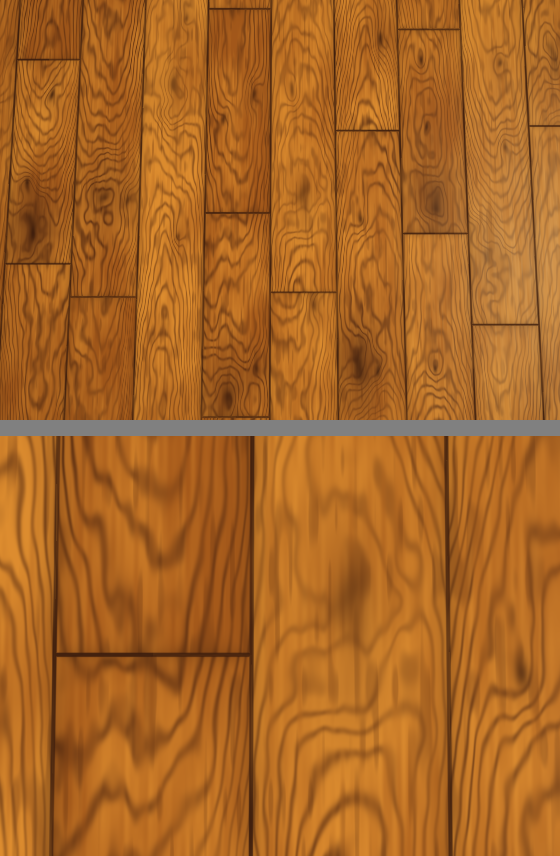
Top, the full canvas; bottom, a detail of the centre.
A WebGL 2 fragment shader for this texture:

```glsl
#version 300 es
precision highp float;
// Warm oiled oak floor: long fanning planks with ring grain, knots and dark seams.
uniform vec2 u_resolution;
out vec4 fragColor;

// Per column: end joint height, main knot height, knot stain, plank tone.
const vec4 COLUMNS[10] = vec4[10](
  vec4(1.20, 0.30, 0.2, 0.45), vec4(1.60, 0.54, 0.9, 0.45),
  vec4(0.707, 0.46, 0.4, 0.32), vec4(1.20, 0.21, 0.2, 0.85),
  vec4(0.507, 0.93, 0.5, 0.38), vec4(0.696, 0.478, 0.2, 0.72),
  vec4(0.311, 0.87, 0.7, 0.50), vec4(0.556, 0.48, 0.8, 0.48),
  vec4(0.773, 0.60, 0.4, 0.58), vec4(0.300, 0.15, 0.2, 0.60));

float hash(vec2 p) {
  vec3 q = fract(p.xyx * 0.1031);
  q += dot(q, q.yzx + 33.33);
  return fract((q.x + q.y) * q.z);
}

float noise(vec2 p) {
  vec2 i = floor(p), f = fract(p);
  f = f * f * (3.0 - 2.0 * f);
  return mix(mix(hash(i), hash(i + vec2(1, 0)), f.x),
             mix(hash(i + vec2(0, 1)), hash(i + vec2(1, 1)), f.x), f.y);
}

float fbm(vec2 p) {
  float sum = 0.0, amp = 0.5;
  for (int k = 0; k < 4; k++) {
    sum += amp * noise(p);
    p = p * 2.03 + 17.0;
    amp *= 0.5;
  }
  return sum;
}

void main() {
  vec2 uv = gl_FragCoord.xy / u_resolution.y;
  float t = 1.0 - uv.y;
  float px = 1.0 / u_resolution.y;

  // Columns spread slightly towards the bottom.
  float width = mix(0.1493, 0.1632, t);
  float x = (uv.x - mix(0.0486, -0.0104, t)) / width;
  float column = floor(x);
  float u = x - column;
  vec4 info = COLUMNS[int(mod(column + 1.0, 10.0))];

  // Every third column is laid with shorter planks.
  float len = mod(column, 3.0) < 0.5 ? 0.486 : 1.3;
  float along = (t - info.x) / len;
  float segment = floor(along);
  vec2 id = vec2(column + 11.0, segment + 7.0);
  float seed = hash(id * 3.7);
  vec2 p = vec2(u, t * 6.4);
  vec2 q = p + vec2(seed * 91.0, hash(id + 5.3) * 67.0);

  // Arched growth rings, bent by slow noise.
  float bend = u - mix(0.3, 0.7, hash(id + 2.1));
  float slope = mix(1.4, 3.2, seed) * (hash(id + 9.4) < 0.5 ? -1.0 : 1.0);
  float rings = p.y * slope + 20.0 * bend * bend
              + 5.0 * noise(q * vec2(1.8, 0.6)) + 1.1 * noise(q * vec2(6.0, 2.5))
              + 0.35 * noise(q * vec2(18.0, 6.0));

  // Knots push the rings aside and stain the wood.
  float stain = 0.0, core = 0.0;
  for (int k = 0; k < 3; k++) {
    vec2 r = vec2(hash(id + float(k) * 4.9), hash(id.yx + float(k) * 8.3));
    float height = k == 0 ? info.y : r.y;
    float inside = floor((height - info.x) / len) == segment ? 1.0 : 0.0;
    float size = k == 0 ? 1.0 : 0.45;
    vec2 d = vec2(u - (k == 0 ? 0.27 + 0.25 * r.x : 0.15 + 0.7 * r.x),
                  (t - height) * 2.9) / size;
    d += 0.14 * (vec2(noise(q * 4.0), noise(q * 4.0 + 31.0)) - 0.5);
    float d2 = dot(d, d);
    rings += inside * size * 5.0 * exp(-d2 * 12.0);
    stain += inside * (k == 0 ? info.z : 0.35 * r.x) * exp(-d2 * 9.0);
    core += inside * (0.3 + 0.5 * info.z) * exp(-d2 * 170.0);
  }

  // Rings fade out where they become finer than the canvas can show.
  float ringLine = pow(0.5 + 0.5 * sin(6.2832 * rings), 3.0);
  ringLine *= 1.0 - smoothstep(0.35, 0.8, fwidth(rings));
  float fibre = noise(q * vec2(42.0, 2.2));
  float pores = smoothstep(0.62, 0.9, noise(q * vec2(30.0, 3.5) + 40.0));
  float strength = mix(0.75, 0.4, info.w) * (0.4 + 0.9 * noise(q * vec2(1.5, 0.8) + 9.0));

  // Plank tone with cloudy variation.
  float cloud = fbm(q * vec2(2.2, 0.9));
  float tone = info.w + 0.3 * (seed - 0.5) + 1.3 * (cloud - 0.45) + 0.35 * (fibre - 0.5);
  vec3 color = mix(vec3(0.63, 0.34, 0.10), vec3(0.85, 0.54, 0.18), clamp(tone, 0.0, 1.0));
  vec3 burnt = vec3(0.33, 0.16, 0.06);
  color = mix(color, burnt, strength * ringLine * (0.55 + 0.6 * fibre));
  color = mix(color, burnt, 0.24 * pores);
  color = mix(color, burnt, clamp(stain * (0.45 + 0.7 * cloud), 0.0, 0.75));
  color = mix(color, vec3(0.20, 0.09, 0.04), clamp(core, 0.0, 0.85));

  // Soft daylight sheen on the lower right.
  vec2 g = (uv - vec2(1.31, 0.36)) / vec2(0.28, 0.42);
  float sheen = exp(-dot(g, g));
  color = mix(color, vec3(0.85, 0.66, 0.43), sheen * (0.38 + 0.2 * fibre));
  color *= 1.03 - 0.13 * dot(uv - vec2(0.67, 0.5), uv - vec2(0.67, 0.5));

  // Seams and end joints, with worn, darkened edges.
  float side = min(u, 1.0 - u) * width;
  float end = min(fract(along), 1.0 - fract(along)) * len;
  float edge = min(side, end);
  color *= 1.0 - 0.16 * exp(-edge * 130.0);
  float wear = 0.55 + 0.4 * noise(vec2(floor(x + 0.5) * 7.0, t * 14.0));
  float gap = 1.0 - smoothstep(0.0013 - px * 0.5, 0.0016 + px, edge);
  color = mix(color, vec3(0.23, 0.11, 0.05), gap * wear);
  fragColor = vec4(color, 1.0);
}
```
